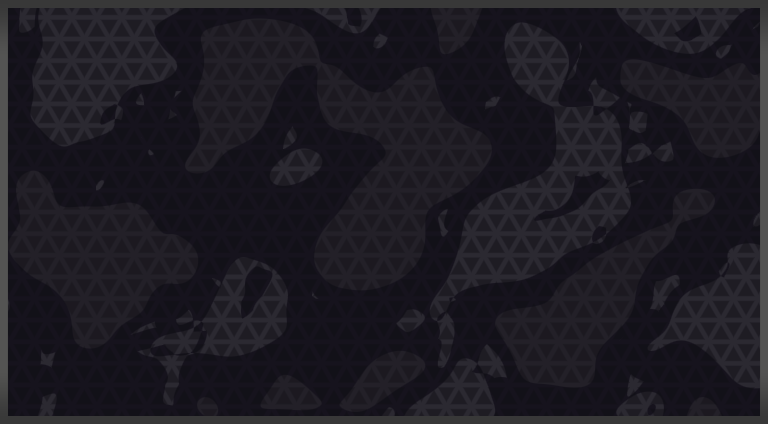
Write a Shadertoy shader that draws this pattern.

```glsl
#define FRAME_WIDTH 0.0189
#define TRIANGLE_HEIGHT 0.051
#define LINE_HALF_WIDTH 0.0056
#define BLOB_SCALE vec2(2.6, 3.3)
#define BLOB_SEED vec2(17.3, 41.7)
#define WARP_AMOUNT 0.07
#define PALE_LEVEL 0.155
#define DIM_LEVEL 0.165
#define SHARD_SCALE 11.0
#define SHARD_LEVEL 0.23

const vec3 DARK_LINE = vec3(0.086, 0.074, 0.114);
const vec3 DARK_FILL = vec3(0.072, 0.065, 0.094);
const vec3 DIM_LINE = vec3(0.136, 0.127, 0.156);
const vec3 DIM_FILL = vec3(0.108, 0.099, 0.127);
const vec3 PALE_LINE = vec3(0.168, 0.160, 0.192);
const vec3 PALE_FILL = vec3(0.116, 0.108, 0.138);
const vec3 FRAME_DARK = vec3(0.22);
const vec3 FRAME_LIGHT = vec3(0.33, 0.33, 0.325);

// Unit gradient for a lattice cell
vec2 cellGradient(vec2 cell) {
    vec3 h = fract(cell.xyx * vec3(0.1031, 0.1030, 0.0973));
    h += dot(h, h.yzx + 33.33);
    float angle = 6.2832 * fract((h.x + h.y) * h.z);
    return vec2(cos(angle), sin(angle));
}

float gradientNoise(vec2 p) {
    vec2 i = floor(p), f = p - i;
    vec2 u = f * f * f * (f * (f * 6.0 - 15.0) + 10.0);
    vec2 e = vec2(0.0, 1.0);
    float a = dot(cellGradient(i), f);
    float b = dot(cellGradient(i + e.yx), f - e.yx);
    float c = dot(cellGradient(i + e.xy), f - e.xy);
    float d = dot(cellGradient(i + e.yy), f - e.yy);
    return mix(mix(a, b, u.x), mix(c, d, u.x), u.y);
}

vec2 rotate(vec2 p, float angle) {
    float c = cos(angle), s = sin(angle);
    return vec2(c * p.x - s * p.y, s * p.x + c * p.y);
}

// Antialiased coverage of the region where the field is positive
float coverage(float field) {
    return clamp(field / max(fwidth(field), 1e-5) + 0.5, 0.0, 1.0);
}

// Smooth lobed field: high in pale blobs, low in dim blobs
float blobField(vec2 p) {
    vec2 warp = vec2(gradientNoise(p * 4.0 + 5.2), gradientNoise(p * 4.0 + 71.6));
    vec2 q = (p + WARP_AMOUNT * warp) * BLOB_SCALE + BLOB_SEED;
    return gradientNoise(q) + 0.33 * gradientNoise(q * 2.1 + 9.4);
}

// Pointed splinters, gathered in clusters
float shardField(vec2 p) {
    float a = gradientNoise(rotate(p, 0.5) * SHARD_SCALE * vec2(1.3, 0.8) + 23.1);
    float b = gradientNoise(rotate(p, -0.7) * SHARD_SCALE * vec2(0.9, 1.5) + 57.8);
    float cluster = gradientNoise(p * 3.4 + 88.5);
    return min(a, b) + 0.45 * cluster - SHARD_LEVEL;
}

// Distance to the nearest line of a triangular grid
float gridDistance(vec2 p) {
    vec3 t = vec3(p.y, dot(p, vec2(0.866025, 0.5)), dot(p, vec2(0.866025, -0.5)));
    t = 0.5 - abs(fract(t / TRIANGLE_HEIGHT) - 0.5);
    return TRIANGLE_HEIGHT * min(t.x, min(t.y, t.z));
}

void mainImage(out vec4 fragColor, in vec2 fragCoord) {
    float pixel = 1.0 / iResolution.y;
    vec2 p = (fragCoord - 0.5 * iResolution.xy) * pixel;

    // Camouflage layers; splinters swap pale and dark
    float blobs = blobField(p);
    float pale = coverage(blobs - PALE_LEVEL);
    float dim = coverage(-blobs - DIM_LEVEL);
    float shard = coverage(shardField(p)) * coverage(blobs + 0.04);
    pale = mix(pale, 1.0 - pale, shard);

    // Triangle mesh tints every layer
    float line = 1.0 - smoothstep(-pixel, pixel, gridDistance(p) - LINE_HALF_WIDTH);
    vec3 color = mix(DARK_FILL, DARK_LINE, line);
    color = mix(color, mix(DIM_FILL, DIM_LINE, line), dim);
    color = mix(color, mix(PALE_FILL, PALE_LINE, line), pale);

    // Frame: lighter sides that darken toward the corners
    vec2 inset = 0.5 * iResolution.xy * pixel - abs(p);
    float side = smoothstep(-pixel, pixel, FRAME_WIDTH - inset.x);
    vec3 frameColor = mix(FRAME_DARK, FRAME_LIGHT, side * smoothstep(0.0, 0.14, inset.y));
    float frame = smoothstep(-0.5 * pixel, 0.5 * pixel, FRAME_WIDTH - min(inset.x, inset.y));
    fragColor = vec4(mix(color, frameColor, frame), 1.0);
}
```
